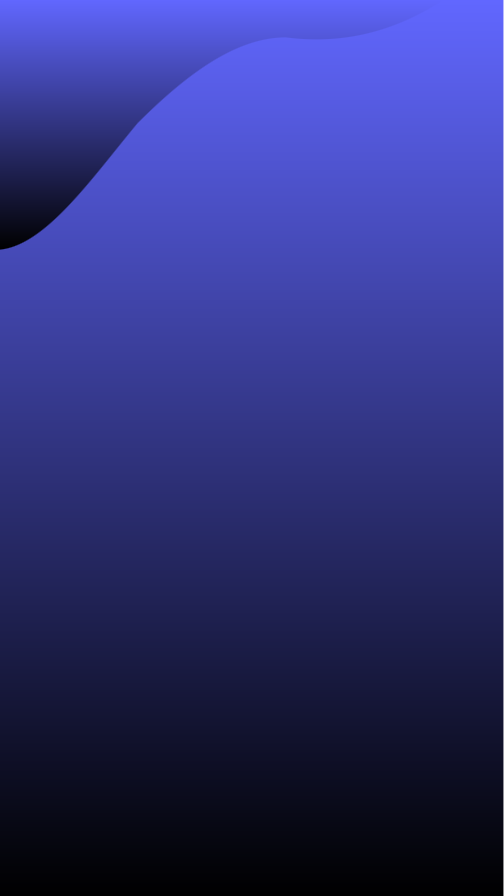
This background is drawn by a WebGL 2 fragment shader. Its source:

```glsl
#version 300 es
precision highp float;
// Indigo gradient fading to black, with a darkening wave in the upper left corner.

uniform vec2 u_resolution;
out vec4 outColor;

// Cubic through a and b, each given as (x, height, slope).
float hermite(vec3 a, vec3 b, float x) {
    float span = b.x - a.x;
    float t = (x - a.x) / span;
    float s = 1.0 - t;
    float ends = mix(a.y, b.y, t * t * (3.0 - 2.0 * t));
    return ends + span * t * s * (a.z * s - b.z * t);
}

// Depth of the wave's lower edge below the top of the canvas.
float waveDepth(float x) {
    vec2 bend = vec2(0.1536, 0.1374);
    vec2 crest = vec2(0.319, 0.0417);
    if (x < bend.x) return hermite(vec3(0.0, 0.2786, -0.1), vec3(bend, -1.2), x);
    if (x < crest.x) return hermite(vec3(bend, -1.0), vec3(crest, 0.0), x);
    return hermite(vec3(crest, 0.13), vec3(0.4948, 0.0, -0.65), x);
}

void main() {
    // Canvas heights, measured from the top left corner.
    vec2 uv = gl_FragCoord.xy / u_resolution;
    vec2 p = vec2(uv.x * 0.5625, 1.0 - uv.y);
    vec3 indigo = vec3(0.38, 0.404, 1.0);

    // Both layers run from indigo to black over their own height.
    vec3 backdrop = indigo * (1.0 - p.y);
    vec3 wave = indigo * max(1.0 - p.y / 0.2786, 0.0);

    // Smooth edge about one pixel wide.
    float inside = waveDepth(p.x) - p.y;
    float coverage = clamp(0.5 + inside / fwidth(inside), 0.0, 1.0);
    vec3 color = mix(backdrop, wave, coverage);

    // Thin pale margin where the backdrop stops short of the right side.
    float margin = clamp(0.5 + (uv.x - 0.9989) / fwidth(uv.x), 0.0, 1.0);
    outColor = vec4(mix(color, vec3(1.0), margin), 1.0);
}
```
